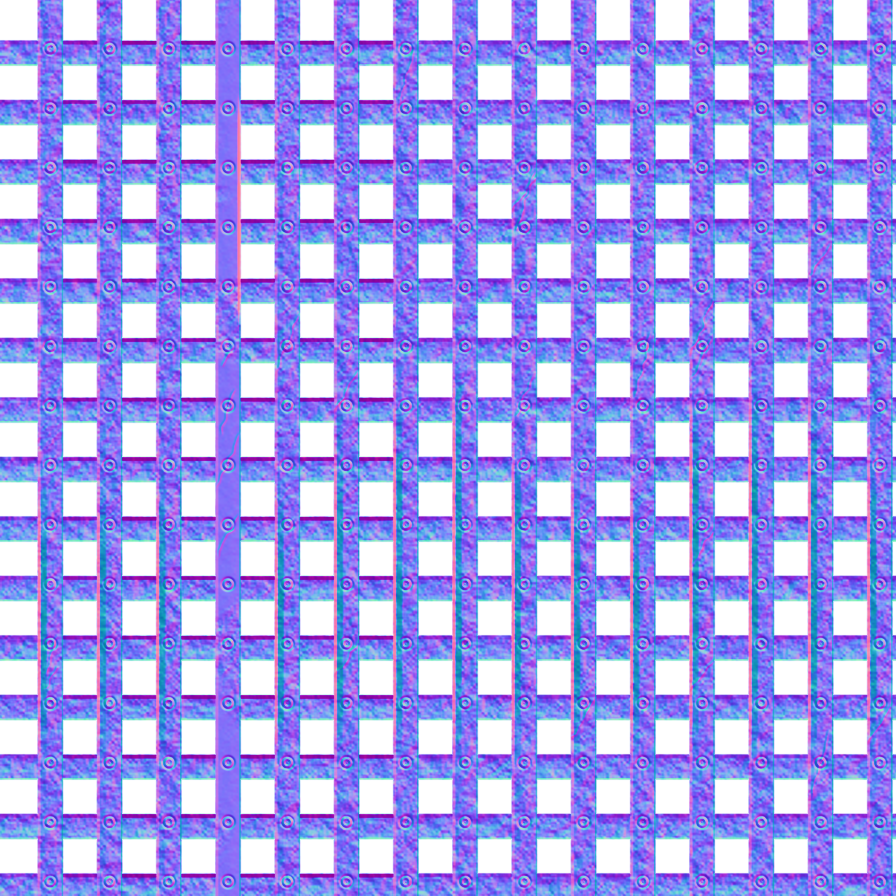
Write a WebGL 1 fragment shader that draws this texture map.

```glsl
precision highp float;
// Normal map of a riveted lattice: worn vertical straps over horizontal straps, white gaps.

uniform vec2 u_resolution;

const float COUNT = 15.0;
const vec2 PITCH = vec2(0.06613, 0.0664);
const vec2 FIRST = vec2(0.0562, 0.0592);
const float HALF_WIDTH = 0.0142;
const float SMOOTH_COLUMN = 3.0;

float hash(vec2 p) {
  vec3 q = fract(vec3(p.xyx) * 0.1031);
  q += dot(q, q.yzx + 33.33);
  return fract((q.x + q.y) * q.z);
}

float noise(vec2 p) {
  vec2 i = floor(p), f = fract(p);
  f = f * f * (3.0 - 2.0 * f);
  return mix(mix(hash(i), hash(i + vec2(1.0, 0.0)), f.x),
             mix(hash(i + vec2(0.0, 1.0)), hash(i + vec2(1.0, 1.0)), f.x), f.y);
}

float grainHeight(vec2 p) {
  return noise(p * 75.0) + 0.55 * noise(p * 160.0 + 7.0) + 0.3 * noise(p * 310.0 + 19.0);
}

vec2 grainSlope(vec2 p) {
  float e = 0.0012, h = grainHeight(p);
  return vec2(grainHeight(p + vec2(e, 0.0)) - h, grainHeight(p + vec2(0.0, e)) - h) / e * 0.0042;
}

// Soft stripe of the given half width around zero
float stripe(float d, float halfWidth) {
  return 1.0 - smoothstep(halfWidth * 0.5, halfWidth * 1.5, abs(d));
}

float bump(float a, float b, float c, float d, float x) {
  return smoothstep(a, b, x) * (1.0 - smoothstep(c, d, x));
}

// Slope of a raised ring with a small central stud
vec2 rivetSlope(vec2 d) {
  float r = length(d);
  float k = (r - 0.0066) / 0.0016;
  float ring = -k * exp(-k * k) * 2.2;
  float stud = -0.9 * stripe(r - 0.0026, 0.0011);
  return d / max(r, 0.0005) * (ring + stud);
}

// Scattered slanted scratches, each a wavering groove
vec2 scratchSlope(vec2 p) {
  vec2 s = vec2(0.0);
  for (int i = 0; i < 22; i++) {
    float n = float(i);
    float column = floor(hash(vec2(n, 3.0)) * COUNT);
    vec2 c = vec2(FIRST.x + column * PITCH.x, 0.12 + 0.8 * hash(vec2(n, 9.0)));
    vec2 along = normalize(vec2(0.25 + 0.6 * hash(vec2(n, 5.0)), 1.0));
    vec2 across = vec2(along.y, -along.x);
    vec2 d = p - c;
    float l = dot(d, along);
    float k = (dot(d, across) + 0.005 * (noise(vec2(l * 110.0, n)) - 0.5)) / 0.0017;
    float reach = 0.015 + 0.03 * hash(vec2(n, 12.0));
    s += across * k * exp(-k * k) * 1.5 * (1.0 - smoothstep(reach * 0.7, reach, abs(l)));
  }
  return s;
}

// Horizontal strap: dark upper lip, rounded body, thin bright lower lip
vec2 rowSlope(float v, vec2 p, float row) {
  float gap = floor((p.x - FIRST.x) / PITCH.x);
  float worn = bump(-0.5, 0.5, 5.2, 6.2, gap) * (0.55 + 0.45 * hash(vec2(gap, row)));
  float lip = stripe(v + HALF_WIDTH - 0.0022, 0.0022);
  vec2 s = vec2(-0.06, mix(-0.28, 0.2, smoothstep(-0.012, 0.009, v)));
  s += vec2(0.15, -1.0) * lip * mix(0.5, 3.4, worn);
  s.y += 1.1 * stripe(v - HALF_WIDTH + 0.0006, 0.0012);
  s.y += 2.6 * worn * stripe(v + HALF_WIDTH, 0.0009);
  return s;
}

// Vertical strap: left ridge and groove deepen toward the lower middle
vec2 columnSlope(float u, float t, float column) {
  float aged = 1.0 - stripe(column - SMOOTH_COLUMN, 0.4);
  float start = 0.36 + 0.16 * hash(vec2(column, 2.0));
  float wear = aged * bump(start, start + 0.14, 0.74, 0.87, t);
  float ragged = 0.6 + 0.7 * noise(vec2(column * 9.0, t * 90.0));
  float left = u + HALF_WIDTH, right = HALF_WIDTH - u;
  vec2 s = vec2(0.1 * smoothstep(-0.002, 0.008, u), -0.12);
  s.x += stripe(left - 0.0014, 0.0019) * mix(0.55, 2.3, wear);
  s.x -= stripe(left - 0.0068, 0.0032) * mix(0.22 * aged, 1.6 * ragged, wear);
  s.y += 0.35 * wear * stripe(left - 0.0068, 0.0032);
  s += vec2(-1.1, 0.45) * stripe(right - 0.0005, 0.0011);
  float bent = (1.0 - aged) * bump(0.1, 0.15, 0.32, 0.37, t);
  s.x += 3.4 * bent * ragged * stripe(right - 0.0014, 0.002);
  return s;
}

void main() {
  vec2 p = gl_FragCoord.xy / u_resolution;
  vec2 q = vec2(p.x, 1.0 - p.y);
  vec2 cell = clamp(floor((q - FIRST) / PITCH + 0.5), 0.0, COUNT - 1.0);
  vec2 d = q - FIRST - cell * PITCH;
  vec2 px = 1.0 / u_resolution;
  vec2 cover = 1.0 - smoothstep(-px, px, abs(d) - HALF_WIDTH);

  // Relief of the uppermost strap, with surface wear
  vec2 slope = mix(rowSlope(d.y, q, cell.y), columnSlope(d.x, q.y, cell.x), cover.x);
  float polished = cover.x * stripe(cell.x - SMOOTH_COLUMN, 0.4) * smoothstep(0.4, 0.62, noise(q * 14.0));
  slope += grainSlope(p) * mix(1.0, 0.12, polished);
  slope += rivetSlope(vec2(d.x, -d.y - 0.0048)) + scratchSlope(p) * cover.x;

  vec3 normal = normalize(vec3(slope, 1.0));
  vec3 colour = normal * 0.5 + vec3(0.5, 0.5, 0.48);
  gl_FragColor = vec4(mix(vec3(1.0), colour, max(cover.x, cover.y)), 1.0);
}
```
